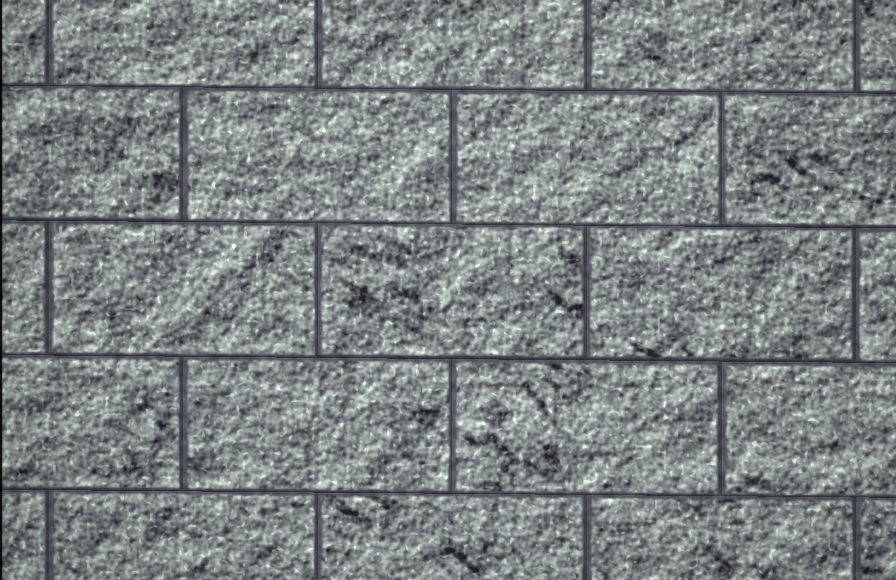
Write a Shadertoy shader that draws this texture.

```glsl
// Wall of rough split-face grey concrete blocks in running bond with dark recessed joints.

// Layout, in canvas widths
const vec2  PITCH        = vec2(0.3005, 0.1503); // block spacing
const vec2  ORIGIN       = vec2(0.2045, 0.0963); // crossing of a bed joint and a head joint
const vec2  JOINT        = vec2(0.0092, 0.0072); // head and bed joint widths
const float TILT         = 0.009;   // slope of the courses, falling to the right
const float JITTER       = 0.0016;  // random shift of each block
const float CORNER       = 0.0025;  // corner radius
const float EDGE_WEAR    = 0.0016;  // raggedness of the block outline
const float LEFT_BORDER  = 0.0025;  // dark strip at the left margin

// Surface
const vec3  DARK_STONE   = vec3(0.26, 0.27, 0.29);
const vec3  LIGHT_STONE  = vec3(0.70, 0.74, 0.72);
const vec3  MORTAR       = vec3(0.33, 0.33, 0.37);
const vec3  SHADOW       = vec3(0.15, 0.15, 0.18);
const vec2  LIGHT_STEP   = vec2(-0.0015, 0.0026); // offset towards the light
const float STONE_TONE   = 0.56;
const float TONE_SPREAD  = 0.10;
const float RELIEF_GAIN  = 2.6;
const float GRAIN_GAIN   = 0.50;
const float SPARKLE_GAIN = 0.45;
const float CREVICE_GAIN = 0.50;
const float VIGNETTE     = 0.50;

vec2 hash2(vec2 cell) {
    uvec2 v = uvec2(ivec2(cell)) * 1664525u + 1013904223u;
    v.x += v.y * 1664525u;
    v.y += v.x * 1664525u;
    v ^= v >> 16u;
    v.x += v.y * 1664525u;
    v.y += v.x * 1664525u;
    v ^= v >> 16u;
    return vec2(v & 65535u) / 65535.0;
}

float cornerSlope(vec2 cell, vec2 offset) {
    float angle = 6.2832 * hash2(cell).x;
    return dot(vec2(cos(angle), sin(angle)), offset);
}

// Gradient noise, roughly -0.7 to 0.7
float noise(vec2 p) {
    vec2 i = floor(p), f = p - i;
    vec2 u = f * f * f * (f * (f * 6.0 - 15.0) + 10.0);
    vec2 e = vec2(1.0, 0.0);
    return mix(mix(cornerSlope(i, f), cornerSlope(i + e.xy, f - e.xy), u.x),
               mix(cornerSlope(i + e.yx, f - e.yx), cornerSlope(i + e.xx, f - e.xx), u.x), u.y);
}

// Broken face of a block
float faceHeight(vec2 p) {
    float height = 0.0, amplitude = 1.0, frequency = 17.0;
    for (int i = 0; i < 4; i++) {
        height += amplitude * noise(p * frequency + float(i) * 7.3);
        amplitude *= 0.56;
        frequency *= 2.03;
    }
    return height;
}

float roundedBox(vec2 p, vec2 halfSize, float radius) {
    vec2 q = abs(p) - halfSize + radius;
    return length(max(q, 0.0)) + min(max(q.x, q.y), 0.0) - radius;
}

float stoneTone(vec2 p, vec2 blockRandom) {
    vec2 q = p + blockRandom * 19.0;
    float relief = faceHeight(q) - faceHeight(q + LIGHT_STEP);
    float grain = noise(q * 125.0) + 0.8 * noise(q * 230.0 + 5.0);
    float sparkle = smoothstep(0.22, 0.5, noise(q * 155.0 + 31.0));

    // Patches of slanted crevices, stronger on some blocks
    vec2 slant = vec2(0.82 * q.x - 0.57 * q.y, 0.57 * q.x + 0.82 * q.y);
    float crevice = smoothstep(0.0, 0.45, noise(slant * vec2(24.0, 75.0)))
                  * smoothstep(0.0, 0.35, noise(q * 9.0 + 3.0));

    return STONE_TONE + TONE_SPREAD * (blockRandom.y - 0.5)
         + RELIEF_GAIN * relief + GRAIN_GAIN * grain + SPARKLE_GAIN * sparkle
         - CREVICE_GAIN * (0.5 + blockRandom.x) * crevice;
}

void mainImage(out vec4 fragColor, in vec2 fragCoord) {
    vec2 p = fragCoord / iResolution.x;
    float pixel = 1.0 / iResolution.x;

    // Running bond: every other course moves by half a block
    vec2 grid = (p - ORIGIN + vec2(0.0, TILT * (p.x - 0.5))) / PITCH;
    float course = floor(grid.y);
    grid.x += 0.5 * mod(course, 2.0);
    vec2 block = floor(grid);
    vec2 blockRandom = hash2(block + 50.0);
    vec2 local = (grid - block - 0.5) * PITCH + JITTER * (blockRandom - 0.5);

    vec2 halfSize = 0.5 * (PITCH - JOINT);
    float edge = roundedBox(local, halfSize, CORNER)
               + EDGE_WEAR * (noise(p * 45.0) + 0.6 * noise(p * 130.0));

    // Stone, with a thin pale rim
    float tone = stoneTone(p, blockRandom);
    tone += 0.12 * exp(-pow((edge + 0.004) / 0.0025, 2.0));
    vec3 stone = mix(DARK_STONE, LIGHT_STONE, clamp(tone, -0.3, 1.45));

    // Mortar, shaded beneath and to the right of each block
    float shade = max(smoothstep(0.0035, -0.001, local.y + halfSize.y + 0.003),
                      0.6 * smoothstep(-0.001, 0.003, local.x - halfSize.x));
    vec3 mortar = mix(MORTAR, SHADOW, 0.8 * shade) * (1.0 + 0.35 * noise(p * 90.0));

    float softness = pixel + 0.0008;
    vec3 color = mix(stone, mortar, smoothstep(-softness, softness, edge));

    // Uneven light and the dark margin
    vec2 fromCenter = p - 0.5 * iResolution.xy * pixel;
    color *= 1.05 - VIGNETTE * dot(fromCenter, fromCenter);
    color *= mix(0.1, 1.0, smoothstep(-pixel, pixel, p.x - LEFT_BORDER));
    fragColor = vec4(clamp(color, 0.0, 1.0), 1.0);
}
```
